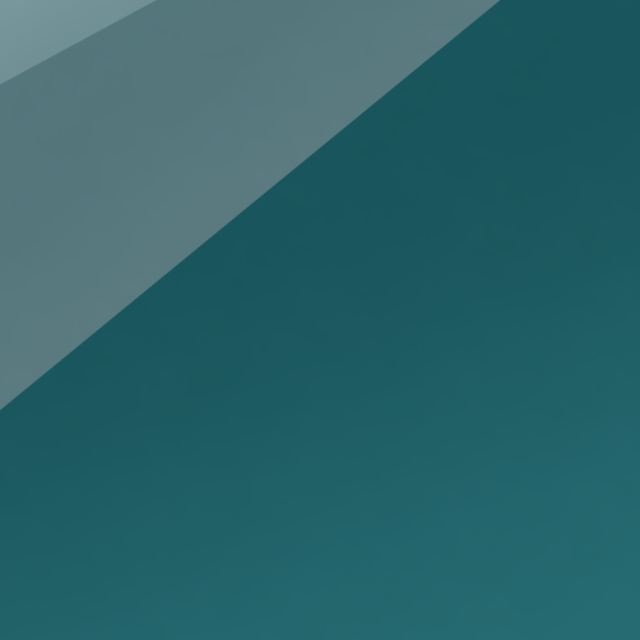
Write a WebGL 1 fragment shader that draws this background.

```glsl
precision highp float;
uniform vec2 u_resolution;

// Signed distance above a line given by its left-edge height and slope
float aboveLine(vec2 p, float height, float slope) {
  return (p.y - height - slope * p.x) / sqrt(1.0 + slope * slope);
}

float softEdge(float d) {
  float width = max(0.0018, 0.75 / u_resolution.y);
  return smoothstep(-width, width, d);
}

// Faint uneven tone from layered sines
float mottle(vec2 p) {
  float sum = 0.0;
  float amplitude = 0.5;
  for (int i = 0; i < 4; i++) {
    sum += amplitude * sin(p.x + 1.7 * sin(p.y)) * sin(p.y + 1.3 * sin(p.x));
    p = mat2(1.5, 1.1, -1.1, 1.5) * p + 2.3;
    amplitude *= 0.65;
  }
  return sum;
}

void main() {
  vec2 uv = gl_FragCoord.xy / u_resolution;

  // Teal ground, brighter toward the lower right
  float glow = smoothstep(-0.55, 0.4, 0.38 * uv.x - uv.y);
  vec3 color = mix(vec3(0.098, 0.333, 0.360), vec3(0.150, 0.420, 0.445), glow);

  // Broad grey band, slightly paler along its diagonal edge
  float bandDistance = aboveLine(uv, 0.359, 0.82);
  vec3 band = mix(vec3(0.355, 0.480, 0.500), vec3(0.330, 0.465, 0.485),
                  smoothstep(0.0, 0.25, bandDistance));
  color = mix(color, band, softEdge(bandDistance));

  // Pale corner panel
  float cornerDistance = aboveLine(uv, 0.868, 0.54);
  vec3 corner = mix(vec3(0.440, 0.565, 0.585), vec3(0.470, 0.590, 0.610),
                    smoothstep(0.0, 0.12, cornerDistance));
  color = mix(color, corner, softEdge(cornerDistance));

  color += 0.003 * mottle(uv * 26.0);
  gl_FragColor = vec4(color, 1.0);
}
```
